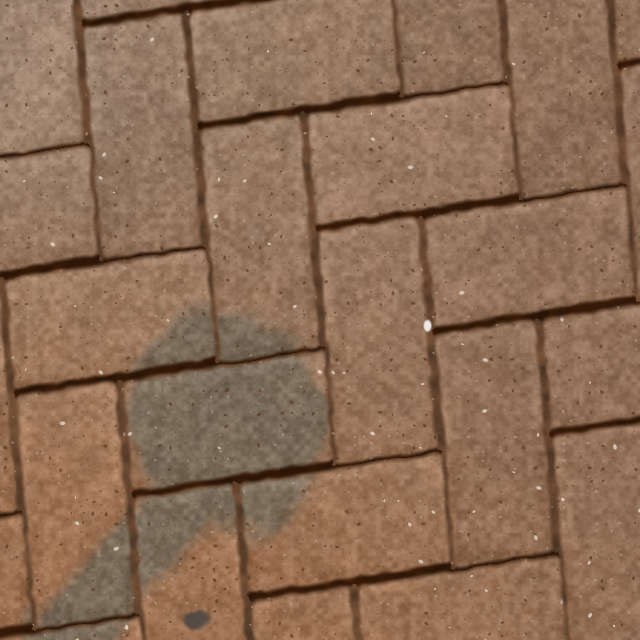
Give the GLSL for this texture, as a Shadertoy shader.

```glsl
float hash(vec2 p) {
    return fract(sin(dot(p, vec2(127.1, 311.7))) * 43758.5453);
}

float noise(vec2 p) {
    vec2 i = floor(p), f = fract(p);
    f = f * f * (3.0 - 2.0 * f);
    return mix(mix(hash(i), hash(i + vec2(1, 0)), f.x),
               mix(hash(i + vec2(0, 1)), hash(i + vec2(1, 1)), f.x), f.y);
}

float fbm(vec2 p) {
    float sum = 0.0, amp = 0.5;
    for (int i = 0; i < 4; i++) {
        sum += amp * noise(p);
        p = p * 2.03 + 17.3;
        amp *= 0.5;
    }
    return sum;
}

float roundBox(vec2 p, vec2 halfSize, float r) {
    vec2 e = abs(p) - halfSize + r;
    return length(max(e, 0.0)) + min(max(e.x, e.y), 0.0) - r;
}

float capsule(vec2 p, vec2 a, vec2 b) {
    vec2 ab = b - a;
    return length(p - a - ab * clamp(dot(p - a, ab) / dot(ab, ab), 0.0, 1.0));
}

// Scattered chips: one candidate per cell, kept when its hash is below density
float specks(vec2 p, float cells, float density, float seed) {
    p *= cells;
    vec2 id = floor(p) + seed;
    vec2 q = fract(p) - 0.35 - 0.3 * vec2(hash(id + 3.1), hash(id + 7.7));
    float tilt = 6.283 * hash(id + 5.3);
    q = mat2(cos(tilt), -sin(tilt), sin(tilt), cos(tilt)) * q;
    float r = mix(0.12, 0.3, hash(id + 9.2));
    float blob = 1.0 - smoothstep(r * 0.4, r, length(q * vec2(1.0, 1.5)));
    return blob * step(hash(id), density);
}

void mainImage(out vec4 fragColor, in vec2 fragCoord) {
    vec2 p = fragCoord / iResolution.xy;
    p.y = 1.0 - p.y;

    // Skewed paving axes, with slightly ragged edges
    vec2 g;
    g.y = (p.y + 0.155 * p.x) / 1.013;
    g.x = p.x - 0.085 * g.y;
    g += 0.005 * (vec2(noise(p * 55.0), noise(p * 55.0 + 40.0)) - 0.5);

    // Herringbone: an upright and a flat brick at every lattice point
    mat2 lattice = mat2(0.1677, 0.186, 0.6546, 0.005);
    vec2 uprightCentre = vec2(0.2018, 0.2448);
    vec2 base = round(inverse(lattice) * (g - uprightCentre));
    float d = 1e3;
    vec2 local = vec2(0), size = vec2(1), brickId = vec2(0);
    for (int i = -2; i <= 2; i++)
    for (int j = -1; j <= 1; j++)
    for (int k = 0; k < 2; k++) {
        vec2 id = base + vec2(i, j);
        vec2 q = g - lattice * id - (k == 0 ? uprightCentre : vec2(0.448, 0.1516));
        vec2 h = k == 0 ? vec2(0.0775, 0.181) : vec2(0.1565, 0.085);
        float dist = roundBox(q, h, 0.008);
        if (dist < d) {
            d = dist;
            local = q;
            size = h;
            brickId = id + 17.0 * float(k);
        }
    }

    // Clay: dusty at upper left, orange at the bottom, duller at right
    vec3 clay = mix(vec3(0.59, 0.475, 0.385), vec3(0.61, 0.44, 0.32),
                    smoothstep(0.1, 0.9, p.y - 0.2 * p.x));
    clay = mix(clay, vec3(0.55, 0.42, 0.33), 0.7 * smoothstep(0.4, 1.0, p.x));
    clay = mix(clay, vec3(0.63, 0.54, 0.47), 0.6 * (1.0 - smoothstep(0.05, 0.5, length(p))));
    clay *= 0.97 + 0.07 * hash(brickId);

    // Grey stain with a tail to the lower left
    float stain = (length((p - vec2(0.358, 0.657)) / vec2(0.15, 0.176)) - 1.0) * 0.15;
    stain = min(stain, capsule(p, vec2(0.3, 0.77), vec2(0.1, 1.0)) - 0.06);
    stain += 0.06 * (fbm(p * 14.0 + brickId) - 0.47);
    clay = mix(clay, vec3(0.465, 0.415, 0.35), 0.92 * (1.0 - smoothstep(-0.018, 0.018, stain)));

    // Blotches, grain, pits and pale grit
    clay *= 1.0 + 0.16 * (fbm(p * 22.0) - 0.47);
    clay += 0.22 * (fbm(p * 110.0) - 0.47);
    clay = mix(clay, vec3(0.33, 0.21, 0.13), 0.65 * specks(p, 58.0, 0.13, 0.0));
    clay = mix(clay, vec3(0.44, 0.31, 0.22), 0.6 * specks(p + 0.31, 95.0, 0.16, 11.0));
    clay = mix(clay, vec3(0.72, 0.65, 0.57), 0.6 * specks(p, 80.0, 0.10, 23.0));
    clay = mix(clay, vec3(0.88, 0.83, 0.77), 0.85 * specks(p + 0.17, 50.0, 0.018, 41.0));

    // Worn rim, lit along the upper edge
    float rim = smoothstep(-0.022, -0.009, d);
    clay += rim * (local.y < 0.0 ? 0.035 : -0.025) * smoothstep(0.0, 0.03, abs(local.y));

    // Joints: shadowed below bricks, softer and sandier at their sides
    vec2 edge = abs(local) - size;
    float level = smoothstep(-0.004, 0.004, edge.y - edge.x);
    float shade = level * (local.y > 0.0 ? 1.0 : smoothstep(0.0, 0.007, d));
    float sand = fbm(p * 45.0);
    vec3 joint = mix(vec3(0.38, 0.26, 0.175), vec3(0.19, 0.09, 0.025), shade);
    joint *= 0.65 + 0.75 * sand;
    joint = mix(joint, vec3(0.68, 0.59, 0.49), 0.7 * specks(p, 70.0, 0.09, 61.0) * (1.0 - shade));
    vec3 col = mix(clay, joint, smoothstep(-0.005, 0.004, d));

    // Dark tar spot and one white chip
    float tar = length((p - vec2(0.303, 0.968)) / vec2(0.024, 0.016)) + 0.6 * (noise(p * 70.0) - 0.5);
    col = mix(col, vec3(0.29, 0.27, 0.26), 0.85 * (1.0 - smoothstep(0.6, 1.1, tar)));
    float chip = length((p - vec2(0.668, 0.509)) / vec2(0.008, 0.012));
    col = mix(col, vec3(0.93, 0.91, 0.9), 1.0 - smoothstep(0.5, 1.0, chip));

    fragColor = vec4(clamp(col, 0.0, 1.0), 1.0);
}
```
